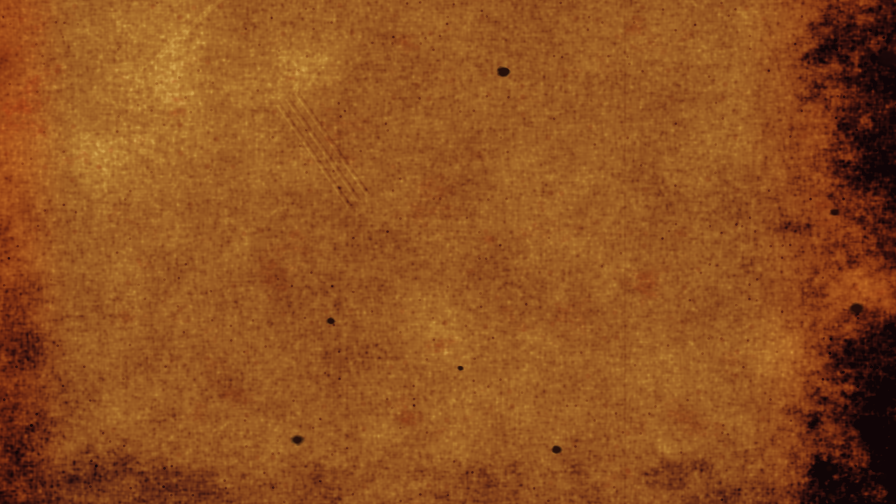
A WebGL 2 fragment shader for this texture:

```glsl
#version 300 es
precision highp float;
// Aged amber parchment with rust stains, scratches and charred borders.
// Soft glows and layered cellular noise build a tone value, which a colour
// ramp turns into pigment; rust and pits are then laid on top.
uniform vec2 u_resolution;
out vec4 fragColor;

const vec3 RAMP[8] = vec3[8](
  vec3(0.06, 0.02, 0.03), vec3(0.20, 0.07, 0.06), vec3(0.39, 0.16, 0.08),
  vec3(0.52, 0.26, 0.10), vec3(0.59, 0.34, 0.13), vec3(0.65, 0.41, 0.16),
  vec3(0.72, 0.50, 0.20), vec3(0.82, 0.63, 0.30));
const vec3 RUST = vec3(0.51, 0.19, 0.07);
const vec3 PIT = vec3(0.10, 0.03, 0.03);

// Soft patches: centre x, centre y, radius, strength
const vec4 GLOWS[9] = vec4[9](
  vec4(0.30, 0.80, 0.25, 0.95), vec4(0.31, 0.86, 0.08, 0.70),
  vec4(0.61, 0.86, 0.08, 0.90), vec4(0.24, 0.47, 0.05, 0.60),
  vec4(1.55, 0.27, 0.08, 0.75), vec4(1.25, 0.62, 0.25, 0.25),
  vec4(0.95, 0.30, 0.30, 0.25), vec4(0.37, 0.98, 0.07, 0.60),
  vec4(0.22, 0.67, 0.07, 0.50));
const vec4 STAINS[10] = vec4[10](
  vec4(0.89, 0.59, 0.06, 0.75), vec4(1.02, 0.79, 0.07, 0.50),
  vec4(0.86, 0.85, 0.07, 0.50), vec4(0.69, 0.72, 0.07, 0.40),
  vec4(0.56, 0.45, 0.06, 0.50), vec4(0.42, 0.27, 0.06, 0.50),
  vec4(1.13, 0.36, 0.06, 0.35), vec4(1.31, 0.41, 0.05, 0.35),
  vec4(0.02, 0.84, 0.10, 0.65), vec4(1.23, 0.76, 0.04, 0.40));
// Pits: centre x, centre y, radius
const vec3 PITS[8] = vec3[8](
  vec3(0.657, 0.363, 0.007), vec3(0.590, 0.127, 0.012),
  vec3(0.914, 0.269, 0.005), vec3(1.700, 0.387, 0.013),
  vec3(1.655, 0.579, 0.010), vec3(1.000, 0.857, 0.008),
  vec3(1.104, 0.108, 0.008), vec3(1.762, 0.885, 0.018));

vec3 hash3(vec2 cell) {
  vec3 q = fract(cell.xyx * vec3(0.1031, 0.1030, 0.0973));
  q += dot(q, q.yxz + 33.33);
  return fract((q.xxy + q.yzz) * q.zyx);
}

// Signed cellular noise: each cell holds one soft light or dark dab
float dabs(vec2 p) {
  vec2 cell = floor(p);
  float sum = 0.0;
  for (int y = -1; y <= 1; y++)
    for (int x = -1; x <= 1; x++) {
      vec2 c = cell + vec2(x, y);
      vec3 h = hash3(c + 71.0);
      vec2 d = p - c - h.xy;
      sum += (h.z * 2.0 - 1.0) * exp(-4.0 * dot(d, d));
    }
  return sum;
}

float layeredDabs(vec2 p, float gain) {
  float sum = 0.0, amp = 1.0;
  for (int i = 0; i < 5; i++) {
    sum += amp * dabs(p);
    p = mat2(1.6, 1.2, -1.2, 1.6) * p + 9.7;
    amp *= gain;
  }
  return sum;
}

float glow(vec2 p, vec4 g) {
  vec2 d = (p - g.xy) / g.z;
  return g.w * exp(-dot(d, d));
}

// Sparse round specks, only in cells whose hash is below the density
float specks(vec2 p, float density) {
  vec3 h = hash3(floor(p) + 13.0);
  float d = length(fract(p) - 0.3 - 0.4 * h.xy);
  return step(h.z, density) * smoothstep(0.30, 0.08, d);
}

float scratch(vec2 p, vec2 a, vec2 b, float width) {
  vec2 ab = b - a;
  float along = clamp(dot(p - a, ab) / dot(ab, ab), 0.0, 1.0);
  return smoothstep(width, 0.0, length(p - a - ab * along));
}

vec3 ramp(float tone) {
  float t = clamp(tone, 0.0, 6.99);
  int i = int(t);
  return mix(RAMP[i], RAMP[i + 1], t - float(i));
}

void main() {
  vec2 p = gl_FragCoord.xy / u_resolution.y;
  float right = u_resolution.x / u_resolution.y - p.x;
  float pixel = 1.0 / u_resolution.y;
  float mottle = layeredDabs(p * vec2(7.0, 9.0), 0.68);
  float blotch = layeredDabs(p * vec2(11.0, 15.0) + 40.0, 0.75);

  // Large light patches, mottling and woven grain
  float tone = 4.05 + 0.55 * mottle;
  for (int i = 0; i < 9; i++) tone += glow(p, GLOWS[i]) * (1.0 + 0.35 * blotch);
  tone += 0.95 * dabs(p * 150.0) + 0.45 * dabs(p * vec2(45.0, 210.0))
        + 0.40 * dabs(p * vec2(210.0, 45.0));

  // Charred borders with ragged inner limits
  float ragged = 0.06 * blotch + 0.05 * mottle;
  tone -= 2.9 * smoothstep(0.21, -0.02, right + ragged);
  tone -= 0.7 * smoothstep(0.45, 0.05, right + ragged);
  tone -= 1.3 * smoothstep(0.14, -0.04, p.y + ragged);
  tone -= 0.8 * smoothstep(0.10, -0.03, p.x + ragged);
  tone -= glow(p, vec4(0.02, 0.10, 0.16, 1.6)) * (1.0 + 0.5 * blotch);
  tone -= glow(p, vec4(0.04, 0.28, 0.09, 1.0)) + glow(p, vec4(1.74, 0.06, 0.18, 1.2));

  // Parallel scratches and a faint vertical crease
  for (int i = 0; i < 3; i++) {
    vec2 shift = vec2(0.018, 0.012) * float(i);
    tone += 0.9 * scratch(p, vec2(0.55, 0.79) + shift, vec2(0.69, 0.59) + shift, 0.004);
    tone -= 0.8 * scratch(p, vec2(0.556, 0.793) + shift, vec2(0.696, 0.593) + shift, 0.004);
    tone += 0.6 * scratch(p, vec2(0.28, 0.86) + shift, vec2(0.42, 0.99) + shift, 0.004);
  }
  tone -= 0.45 * smoothstep(0.004, 0.0, abs(p.x - 1.24));

  // Rust stains and scattered specks
  float stain = 0.0;
  for (int i = 0; i < 10; i++) stain += glow(p, STAINS[i]);
  float rust = smoothstep(0.25, 1.2, stain + 0.5 * blotch);
  rust += 0.5 * specks(p * 38.0, 0.06);
  tone -= 1.5 * specks(p * 75.0 + 5.0, 0.035);
  vec3 color = ramp(tone);
  color = mix(color, RUST * (0.55 + 0.11 * tone), 0.65 * clamp(rust, 0.0, 1.0));
  float warmEdge = smoothstep(0.16, 0.0, p.x) + smoothstep(0.35, 0.05, right);
  color *= mix(vec3(1.0), vec3(1.06, 0.87, 0.75), min(warmEdge, 1.0));

  // Dark pits with slightly uneven rims
  for (int i = 0; i < 8; i++) {
    float d = length((p - PITS[i].xy) * vec2(0.85, 1.1)) + 0.003 * blotch;
    float r = PITS[i].z;
    color = mix(color, PIT, 0.9 * smoothstep(r + pixel, r * 0.5, d));
  }
  fragColor = vec4(color, 1.0);
}
```
